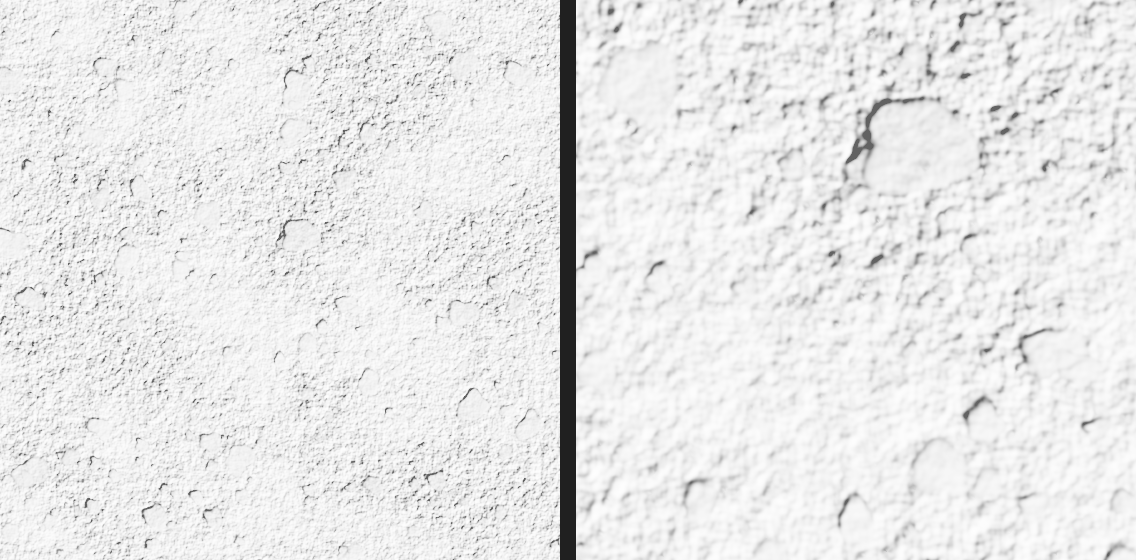
Left: the whole. Right: its middle third, enlarged.
Reproduce this texture map procedurally as a three.js fragment shader.

```glsl
// Pale gritty ground strewn with grains and pebbles, drawn as a relief.
// Gradient noise is embossed for the grit; jittered cells hold stones whose
// rims darken toward the upper left. An exponential curve sets the tone.
varying vec2 vUv;

const vec2 LIGHT_DIR = vec2(0.7071, -0.7071);
const float TAU = 6.2832;

vec2 hash2(vec2 p) {
  vec3 q = fract(p.xyx * vec3(0.1031, 0.1030, 0.0973));
  q += dot(q, q.yzx + 33.33);
  return fract((q.xx + q.yz) * q.zy);
}

float cornerRamp(vec2 cell, vec2 corner, vec2 f) {
  float a = TAU * hash2(cell + corner).x;
  return dot(vec2(cos(a), sin(a)), f - corner);
}

float gradientNoise(vec2 p) {
  vec2 i = floor(p);
  vec2 f = p - i;
  vec2 u = f * f * f * (f * (f * 6.0 - 15.0) + 10.0);
  float low = mix(cornerRamp(i, vec2(0.0), f), cornerRamp(i, vec2(1.0, 0.0), f), u.x);
  float high = mix(cornerRamp(i, vec2(0.0, 1.0), f), cornerRamp(i, vec2(1.0), f), u.x);
  return mix(low, high, u.y);
}

// Slope of the noise along the light, positive on shaded sides
float emboss(vec2 p, float freq) {
  vec2 q = p * freq + freq;
  return gradientNoise(q + 0.25 * LIGHT_DIR) - gradientNoise(q - 0.25 * LIGHT_DIR);
}

// Signed distance to a rounded, slightly lumpy stone
float stoneDistance(vec2 q, float radius, float stretch, float turn, float lump) {
  float c = cos(turn);
  float s = sin(turn);
  vec2 r = abs(mat2(c, s, -s, c) * q * vec2(1.0)) * vec2(1.0 / stretch, stretch);
  float squarish = pow(r.x * r.x * r.x + r.y * r.y * r.y, 1.0 / 3.0);
  float a = atan(q.y, q.x + 0.00001);
  float wobble = 0.10 * sin(3.0 * a + lump) + 0.06 * sin(5.0 * a - 2.0 * lump);
  return squarish - radius * (1.0 + wobble);
}

// Scattered stones: x is the rim shade, y the area they cover.
// Radii are in cells, the rim width in canvas units.
vec2 stones(vec2 p, float freq, float share, vec2 radii, float rimWidth) {
  vec2 g = p * freq;
  vec2 home = floor(g);
  float w = rimWidth * freq;
  vec2 result = vec2(0.0);
  for (int y = -1; y <= 1; y++) {
    for (int x = -1; x <= 1; x++) {
      vec2 cell = home + vec2(float(x), float(y));
      vec2 place = hash2(cell + freq);
      vec2 kind = hash2(cell + freq + 57.0);
      vec2 form = hash2(cell + freq + 131.0);
      if (kind.x > share) continue;
      vec2 q = g - cell - 0.1 - 0.8 * place;
      float radius = mix(radii.x, radii.y, form.x * form.x);
      float d = stoneDistance(q, radius, 1.0 + 0.25 * form.y, TAU * kind.y, TAU * place.x);
      float facing = -dot(q, LIGHT_DIR) / (length(q) + 0.0001);
      float strength = mix(0.35, 1.15, fract(kind.y * 7.0 + form.x));
      float rim = exp(-d * d / (w * w));
      float inside = smoothstep(w, -w, d);
      float slope = inside * smoothstep(-3.5 * w, 0.0, d) * facing;
      float shade = rim * (0.55 + 2.0 * max(facing, 0.0)) + 0.6 * slope;
      result.x += strength * shade;
      result.y = max(result.y, inside);
    }
  }
  return result;
}

float gritRelief(vec2 p) {
  return 0.7 * emboss(p, 26.0) + 1.4 * emboss(p, 68.0)
       + 2.0 * emboss(p, 127.0) + 1.7 * emboss(p, 223.0);
}

void main() {
  vec2 p = vUv;

  // Broad patches, from worn smooth to rough
  float patches = gradientNoise(p * 4.0 + 9.0) + 0.6 * gradientNoise(p * 11.0 + 3.0);
  float rough = smoothstep(-0.5, 0.45, patches);

  // Slightly bent outlines for the larger stones
  vec2 bend = vec2(gradientNoise(p * 45.0), gradientNoise(p * 45.0 + 71.0));
  vec2 bent = p + 0.004 * bend;

  vec2 grains = stones(p, 61.0, 0.62, vec2(0.15, 0.34), 0.0017);
  vec2 gravel = stones(bent, 25.0, 0.28, vec2(0.15, 0.30), 0.0020);
  vec2 pebbles = stones(bent, 10.0, 0.38, vec2(0.15, 0.29), 0.0023);

  // Layer the relief; larger stones hide the finer parts
  float shade = gritRelief(p) * mix(0.75, 1.15, rough);
  shade = mix(shade, 0.5 * shade, grains.y) + grains.x * mix(0.35, 0.85, rough);
  shade = mix(shade, 0.4 * shade, gravel.y) + gravel.x;
  shade = mix(shade, 0.35 * shade, pebbles.y) + pebbles.x;
  shade += mix(-0.45, 0.1, rough);

  // Shade to tone: mostly near white with a thin dark tail
  float darkness = 0.062 * exp(0.85 * min(shade, 2.7));
  gl_FragColor = vec4(vec3(1.0 - darkness), 1.0);
}
```
